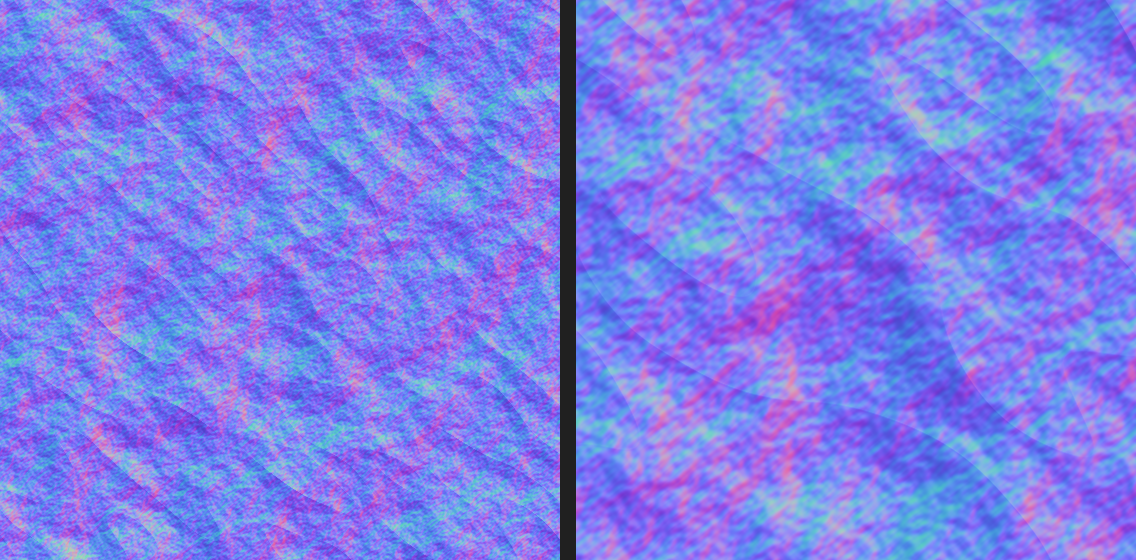
Left: the whole. Right: its middle third, enlarged.
A WebGL 1 fragment shader for this texture map:

```glsl
precision highp float;
uniform vec2 u_resolution;

// Random unit vector for a lattice point
vec2 latticeGradient(vec2 cell) {
  vec3 q = fract(vec3(cell.xyx) * vec3(0.1031, 0.1030, 0.0973));
  q += dot(q, q.yzx + 33.33);
  float angle = 6.2832 * fract((q.x + q.y) * q.z);
  return vec2(cos(angle), sin(angle));
}

float gradientNoise(vec2 p) {
  vec2 cell = floor(p);
  vec2 f = p - cell;
  vec2 w = f * f * f * (f * (f * 6.0 - 15.0) + 10.0);
  vec2 right = vec2(1.0, 0.0);
  vec2 up = vec2(0.0, 1.0);
  float low = mix(dot(latticeGradient(cell), f),
                  dot(latticeGradient(cell + right), f - right), w.x);
  float high = mix(dot(latticeGradient(cell + up), f - up),
                   dot(latticeGradient(cell + 1.0), f - 1.0), w.x);
  return mix(low, high, w.y);
}

float rockHeight(vec2 uv) {
  // Axes along and across the rising diagonal grain
  vec2 along = vec2(0.77, 0.64);
  vec2 across = vec2(-0.64, 0.77);
  vec2 p = vec2(dot(uv, along) * 5.5, dot(uv, across) * 6.2) + 40.0;

  // Octaves from boulders to grit, the finer ones more stretched
  float height = 0.0;
  float amplitude = 0.021;
  for (int i = 0; i < 6; i++) {
    height += amplitude * gradientNoise(p);
    p = p * vec2(1.93, 2.02) + vec2(17.3, 9.7);
    amplitude *= 0.545;
  }

  // Sharp narrow ridges on the falling diagonal
  vec2 ridge = vec2(dot(uv, vec2(0.66, 0.75)) * 15.0, dot(uv, vec2(0.75, -0.66)) * 5.0);
  return height - 0.012 * abs(gradientNoise(ridge + 70.0));
}

void main() {
  vec2 uv = gl_FragCoord.xy / u_resolution;

  // Surface tilt by finite differences
  float e = 0.001;
  float h = rockHeight(uv);
  vec2 tilt = vec2(h - rockHeight(uv + vec2(e, 0.0)),
                   h - rockHeight(uv + vec2(0.0, e))) / e;

  // Steeper faces toward the upper right
  tilt += vec2(0.45, 0.2) * (tilt * tilt - 0.055);

  // Encode the normal, with blue falling off faster on slopes
  vec3 normal = normalize(vec3(tilt, 1.0));
  vec3 color = vec3(0.5 + 0.5 * normal.xy, 0.482 + 0.5 * normal.z * normal.z);
  gl_FragColor = vec4(color, 1.0);
}
```
